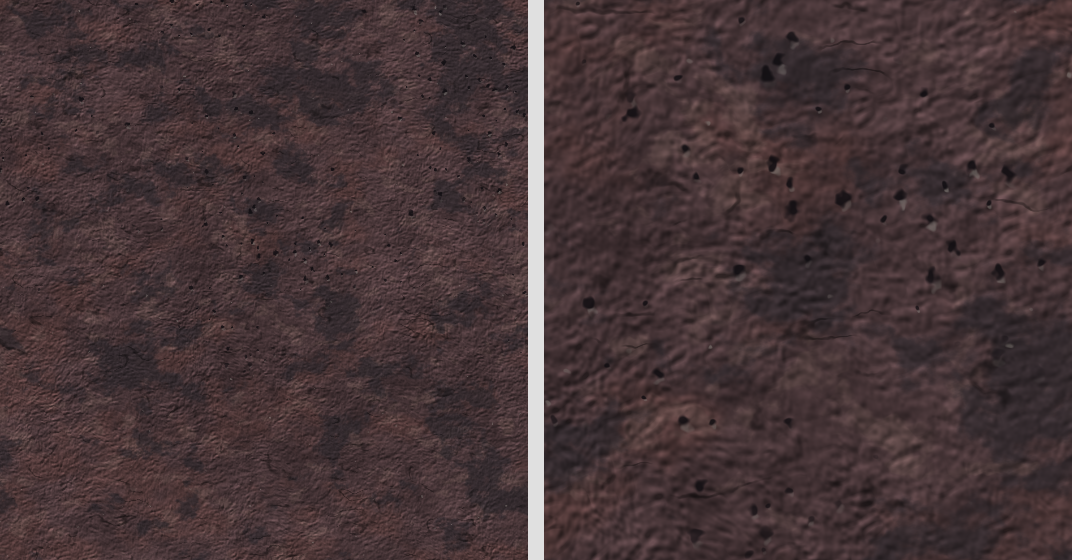
Left, the full canvas; right, a detail of the centre.
Give the GLSL for this texture, as a WebGL 2 fragment shader.

```glsl
#version 300 es
precision highp float;
// Worn dark red-brown leather with wrinkled grain, blue-black stains and small pits.
uniform vec2 u_resolution;
out vec4 fragColor;

float hash(vec2 p) {
    return fract(sin(dot(p, vec2(127.1, 311.7))) * 43758.5453);
}

float noise(vec2 p) {
    vec2 i = floor(p), f = fract(p);
    f = f * f * (3.0 - 2.0 * f);
    return mix(mix(hash(i), hash(i + vec2(1, 0)), f.x),
               mix(hash(i + vec2(0, 1)), hash(i + vec2(1, 1)), f.x), f.y);
}

float fbm(vec2 p) {
    float sum = 0.0, amplitude = 0.5;
    for (int i = 0; i < 5; i++) {
        sum += amplitude * noise(p);
        p = mat2(1.6, 1.2, -1.2, 1.6) * p + 7.3;
        amplitude *= 0.55;
    }
    return sum * 0.95;
}

// Height of the hide: fine creases, pebbles and a broader swell.
float hideHeight(vec2 p) {
    p += 0.018 * vec2(noise(p * 13.0), noise(p * 13.0 + 40.0));
    p += 0.004 * vec2(noise(p * 65.0 + 9.0), noise(p * 65.0 + 23.0));
    vec2 q = mat2(0.96, -0.28, 0.28, 0.96) * p;
    float crease = abs(2.0 * noise(q * vec2(85.0, 140.0)) - 1.0);
    return 0.4 * crease + 0.5 * noise(q * vec2(150.0, 215.0) + 5.0)
         + 0.4 * noise(p * 310.0) + 0.35 * noise(p * 45.0);
}

// Scattered round marks: x is the dark hole, y the lit rim below it.
vec2 pits(vec2 p, float cells, float chance, float radius) {
    vec2 result = vec2(0.0), home = floor(p * cells);
    for (int y = -1; y <= 1; y++)
    for (int x = -1; x <= 1; x++) {
        vec2 id = home + vec2(x, y);
        if (hash(id + 3.7) > chance) continue;
        vec2 d = p - (id + vec2(hash(id + 11.0), hash(id + 29.0))) / cells;
        float r = radius * mix(0.4, 1.2, hash(id + 53.0));
        d += r * 1.2 * (vec2(noise(p * 260.0), noise(p * 260.0 + 17.0)) - 0.5);
        float hole = 1.0 - smoothstep(r * 0.5, r * 1.3, length(d));
        float rim = 1.0 - smoothstep(r * 0.3, r, length(d + r * vec2(-0.4, 1.2)));
        result = max(result, vec2(hole, rim * hash(id + 71.0)));
    }
    return result;
}

void main() {
    vec2 p = gl_FragCoord.xy / u_resolution.y;
    vec2 warped = p + 0.03 * (vec2(fbm(p * 22.0), fbm(p * 22.0 + 31.0)) - 0.5);

    // Broad tone with a finer mottle.
    float broad = fbm(warped * vec2(5.0, 7.0) + 2.0);
    float mottle = fbm(warped * vec2(30.0, 44.0) + 12.0);
    float tone = 0.47 + 0.65 * (broad - 0.48) + 0.95 * (mottle - 0.48);
    vec3 color = mix(vec3(0.205, 0.152, 0.16), vec3(0.35, 0.263, 0.272), clamp(tone, 0.0, 1.0));

    // Warm patches, stronger at lower left.
    float warmth = smoothstep(0.48, 0.76, fbm(warped * vec2(13.0, 17.0) + 60.0)
                 + 0.10 * (1.0 - p.x - p.y));
    color = mix(color, vec3(0.36, 0.235, 0.22), 0.42 * warmth);

    // Pale scuffs where the surface has rubbed away.
    float scuff = smoothstep(0.57, 0.74, fbm(warped * vec2(30.0, 48.0) + 90.0));
    color = mix(color, vec3(0.40, 0.315, 0.30), 0.45 * scuff);

    // Blue-black stains broken into ragged flecks, denser upward.
    float stainField = fbm(warped * vec2(15.0, 20.0) + 130.0) + 0.06 * (p.y - 0.5);
    float ragged = fbm(p * vec2(75.0, 95.0) + 210.0) - 0.48;
    float stain = smoothstep(0.53, 0.68, stainField + 0.28 * ragged);
    color = mix(color, vec3(0.165, 0.145, 0.162), 0.68 * stain);

    // Short broken cracks running mostly sideways.
    float line = abs(noise(warped * vec2(24.0, 60.0) + 8.0) - 0.5);
    float crack = (1.0 - smoothstep(0.01, 0.07, line))
                * smoothstep(0.52, 0.66, fbm(p * 30.0 + 170.0));
    color *= 1.0 - 0.35 * crack;

    // Grain lit from the upper left.
    vec2 toLight = vec2(-0.0008, 0.0013);
    float relief = hideHeight(p - toLight) - hideHeight(p + toLight);
    float strength = mix(0.65, 1.1, noise(p * 14.0 + 50.0)) * (1.0 - 0.25 * stain);
    color *= 1.0 + clamp(0.85 * relief * strength, -0.42, 0.5);
    color *= 1.0 + 0.13 * (noise(p * 430.0) - 0.5);

    // Pits cluster in the upper part; tiny pale flecks lie everywhere.
    float crowd = smoothstep(0.25, 0.6, p.y + 0.5 * (noise(p * 5.0 + 3.0) - 0.5));
    float cluster = crowd * smoothstep(0.4, 0.6, noise(p * 9.0 + 77.0));
    vec2 pit = pits(p, 24.0, 0.09, 0.0042) * mix(0.15, 1.0, crowd);
    pit = max(pit, pits(p + 9.0, 50.0, 0.22, 0.0034) * cluster);
    vec2 fleck = pits(p + 5.0, 55.0, 0.09, 0.0022);
    color = mix(color, vec3(0.06, 0.05, 0.065), 0.85 * pit.x);
    color = mix(color, vec3(0.52, 0.50, 0.48), 0.6 * pit.y * (1.0 - pit.x));
    color = mix(color, vec3(0.50, 0.47, 0.45), 0.65 * fleck.y);

    fragColor = vec4(color, 1.0);
}
```
